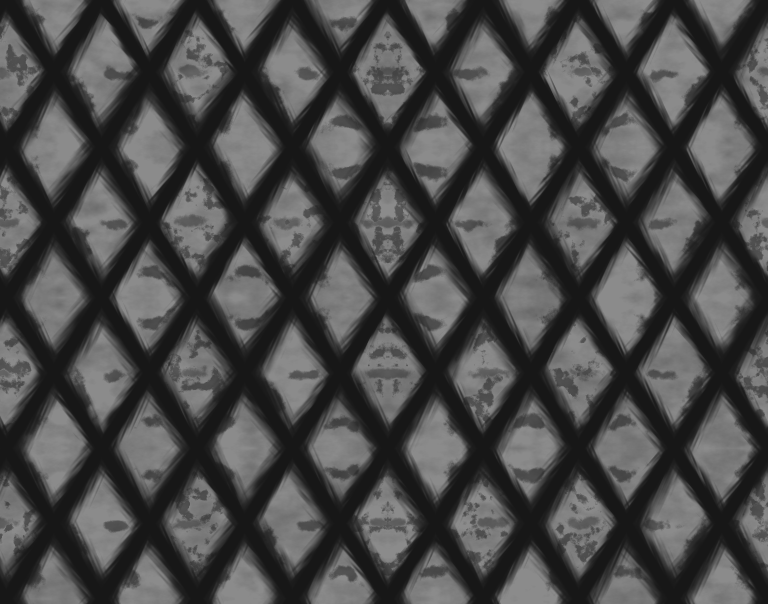
A Shadertoy shader for this pattern:

```glsl
// Lattice of smoky grey diamond panes with stained glass and dark, fibrous bars.

const vec2 REPEATS = vec2(8.05, 4.013);      // diamonds across and down
const vec2 LATTICE_CENTRE = vec2(0.505, 0.507);
const vec3 BAR_COLOUR = vec3(0.09);
const vec3 PANE_COLOUR = vec3(0.52);

float hash(vec2 p) {
    vec3 h = fract(vec3(p.xyx) * 0.1031);
    h += dot(h, h.yzx + 33.33);
    return fract((h.x + h.y) * h.z);
}

float valueNoise(vec2 p) {
    vec2 i = floor(p), f = fract(p);
    f = f * f * (3.0 - 2.0 * f);
    float low = mix(hash(i), hash(i + vec2(1, 0)), f.x);
    float high = mix(hash(i + vec2(0, 1)), hash(i + vec2(1, 1)), f.x);
    return mix(low, high, f.y);
}

float fbm(vec2 p) {
    float sum = 0.0, amplitude = 0.5;
    for (int octave = 0; octave < 5; octave++) {
        sum += amplitude * valueNoise(p);
        p = mat2(1.6, 1.2, -1.2, 1.6) * p + 7.3;
        amplitude *= 0.5;
    }
    return sum;
}

// Ragged elliptical stain: 1 inside, 0 outside
float stain(vec2 p, vec2 size, float roughness) {
    return 1.0 - smoothstep(0.5, 1.25, length(p / size) + roughness);
}

// Light falling off towards one bar, broken up by fibres along it
float edgeFade(float dist, float along, float width, vec2 seed) {
    float fibre = valueNoise(vec2(dist * 38.0 + along * 7.0, along * 5.0) + seed);
    return smoothstep(0.06, width, dist + 0.075 * (fibre - 0.5));
}

// Dark marks of a pane; kinds 0 to 3 are mottled, arched, wedged and clear
float paneMarks(vec2 p, float kind, float grain) {
    float roughness = 2.2 * (grain - 0.48);
    if (kind < 0.5) {
        float blotch = smoothstep(0.52, 0.68, grain);
        return max(0.7 * blotch, 0.5 * stain(p - vec2(0.12, 0.0), vec2(0.32, 0.07), roughness));
    }
    if (kind < 1.5) {
        vec2 arch = vec2(p.x + 0.08, abs(p.y) - 0.36 + 0.7 * p.x * p.x);
        return 0.75 * stain(arch, vec2(0.34, 0.08), roughness);
    }
    if (kind < 2.5) {
        vec2 wedge = p - vec2(0.46, -0.27);
        wedge = vec2(wedge.x + wedge.y, wedge.x - wedge.y) * 0.7071;
        float side = stain(wedge, vec2(0.36, 0.14), roughness);
        float streak = stain(p - vec2(-0.28, -0.03), vec2(0.30, 0.07), roughness);
        return max(0.85 * side, 0.65 * streak);
    }
    vec2 flank = vec2(p.x - 0.48, abs(p.y) - 0.34);
    float tip = smoothstep(0.55, 0.75, p.x + 0.3 * (grain - 0.5));
    return max(0.8 * tip, 0.8 * stain(flank, vec2(0.22, 0.16), roughness));
}

void mainImage(out vec4 fragColor, in vec2 fragCoord) {
    // Skewed lattice: each unit cell is one diamond
    vec2 uv = (fragCoord / iResolution.xy - LATTICE_CENTRE) * REPEATS;
    vec2 skewed = vec2(uv.x + uv.y, uv.x - uv.y);
    vec2 cell = floor(skewed);
    vec2 local = fract(skewed) - 0.5;
    vec2 diamond = vec2(local.x + local.y, local.x - local.y);

    // Columns mirror about the centre; a few panes take another kind
    float column = cell.x + cell.y + 1.0;
    float kind = mod(abs(column), 4.0);
    float variant = hash(cell + 41.0);
    if (variant > 0.88) kind = mod(kind + 2.0, 4.0);
    vec2 p = vec2(diamond.x * (column < 0.0 ? -1.0 : 1.0), diamond.y);
    if (abs(column) < 0.5) p.x = abs(p.x);
    vec2 seed = vec2(hash(cell + 11.0), hash(cell + 23.0)) * 60.0 + 20.0;

    // Cloudy glass, folded top to bottom in the arched and clear panes
    bool folded = mod(kind, 2.0) > 0.5;
    vec2 glass = vec2(p.x, (folded ? abs(p.y) : p.y) * 1.57);
    float grain = fbm(glass * 4.5 + seed);
    float cloud = fbm(glass * vec2(2.0, 3.5) + seed.yx);
    float tone = 0.82 + 0.36 * cloud + 0.16 * (grain - 0.5);
    tone *= 0.94 + 0.1 * hash(cell + 5.0);
    tone *= 1.0 - 0.75 * paneMarks(p, kind, grain);

    // Soft shade beside each of the four bars
    vec2 dist = 0.5 - abs(local);
    vec2 side = sign(local);
    float widthA = mix(0.17, 0.30, hash(cell + side.x * 0.31 + 3.0));
    float widthB = mix(0.17, 0.30, hash(cell + side.y * 0.47 + 9.0));
    float light = edgeFade(dist.x, local.y, widthA, seed + side.x * 13.0)
                * edgeFade(dist.y, local.x, widthB, seed + side.y * 17.0);

    // Solid bar core with a dim margin around the lit pane
    float opening = smoothstep(0.05, 0.09, min(dist.x, dist.y));
    float margin = 0.09 * cloud * opening;
    float amount = clamp(margin + opening * light * tone * 0.95, 0.0, 1.06);
    fragColor = vec4(mix(BAR_COLOUR, PANE_COLOUR, amount), 1.0);
}
```
